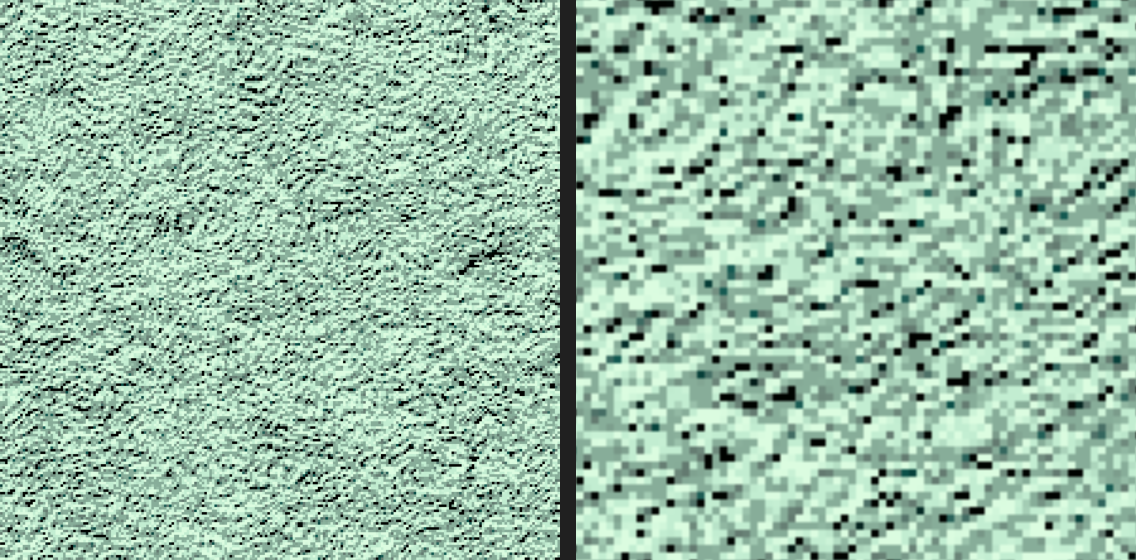
Left, the full canvas; right, a detail of the centre.
Write a Shadertoy shader that draws this texture.

```glsl
// Pale mint felt paper with dark slanted grain and faint wandering creases

const float GRAINS = 222.0; // grains across the canvas

const vec3 BLACK = vec3(0.00, 0.01, 0.00);
const vec3 TEAL  = vec3(0.03, 0.33, 0.30);
const vec3 GREY  = vec3(0.39, 0.48, 0.44);
const vec3 SAGE  = vec3(0.53, 0.68, 0.60);
const vec3 MINT  = vec3(0.76, 0.93, 0.82);
const vec3 PALE  = vec3(0.86, 0.99, 0.88);

float hash(vec2 cell) {
    return fract(sin(dot(cell, vec2(127.1, 311.7))) * 43758.5453);
}

// Value noise scaled to zero mean and roughly unit deviation
float noise(vec2 p) {
    vec2 cell = floor(p);
    vec2 f = fract(p);
    f = f * f * (3.0 - 2.0 * f);
    float low  = mix(hash(cell), hash(cell + vec2(1.0, 0.0)), f.x);
    float high = mix(hash(cell + vec2(0.0, 1.0)), hash(cell + vec2(1.0)), f.x);
    return (mix(low, high, f.y) - 0.5) * 4.66;
}

vec2 rotate(vec2 p, float angle) {
    float c = cos(angle), s = sin(angle);
    return vec2(c * p.x + s * p.y, c * p.y - s * p.x);
}

// Slanted fibres lit from one side
float fibreRelief(vec2 p, float angle, vec2 frequency) {
    vec2 q = rotate(p, angle) * frequency;
    return (noise(q) - noise(q + vec2(0.2, 1.0))) / 1.26;
}

// Thin broken lines along the zero level of a stretched noise
float creases(vec2 p, float angle, vec2 frequency, float width) {
    vec2 q = rotate(p, angle) * frequency;
    float line = 1.0 - smoothstep(0.0, width, abs(noise(q)));
    return line * smoothstep(0.2, 1.0, noise(q * vec2(1.1, 0.5) + 41.0));
}

// Tone in deviations from the mean, mapped to the palette
vec3 feltColour(float tone) {
    vec3 colour = mix(BLACK, TEAL, smoothstep(-1.52, -1.42, tone));
    colour = mix(colour, GREY, smoothstep(-1.45, -1.32, tone));
    colour = mix(colour, SAGE, smoothstep(-1.25, -0.75, tone));
    colour = mix(colour, MINT, smoothstep(-0.08, 0.22, tone));
    return mix(colour, PALE, smoothstep(0.60, 1.15, tone));
}

// Colour of one grain, with fibres, mottling and creases
vec3 grainColour(vec2 cell) {
    vec2 uv = (cell + 0.5) / GRAINS;
    vec2 bend = vec2(noise(uv * 16.0), noise(uv * 16.0 + 73.0));
    vec2 p = uv + 0.005 * bend;

    float tone = (hash(cell + 7.0) - 0.5) * 1.6;
    tone += 0.78 * fibreRelief(p, 0.45, vec2(115.0, 172.0));
    tone += 0.22 * noise(rotate(p, 0.15) * vec2(32.0, 75.0) + 19.0);
    tone += 0.10 * noise(p * vec2(11.0, 18.0) + 57.0);
    tone -= 0.95 * creases(p, -0.22, vec2(6.0, 19.0), 0.17);
    return feltColour(tone + 0.03);
}

void mainImage(out vec4 fragColor, in vec2 fragCoord) {
    vec2 grid = fragCoord / iResolution.y * GRAINS - 0.5;
    vec2 cell = floor(grid);

    // Soft edges between neighbouring grains
    vec2 blend = smoothstep(0.2, 0.8, fract(grid));
    vec3 low  = mix(grainColour(cell), grainColour(cell + vec2(1.0, 0.0)), blend.x);
    vec3 high = mix(grainColour(cell + vec2(0.0, 1.0)), grainColour(cell + vec2(1.0)), blend.x);

    fragColor = vec4(mix(low, high, blend.y), 1.0);
}
```
